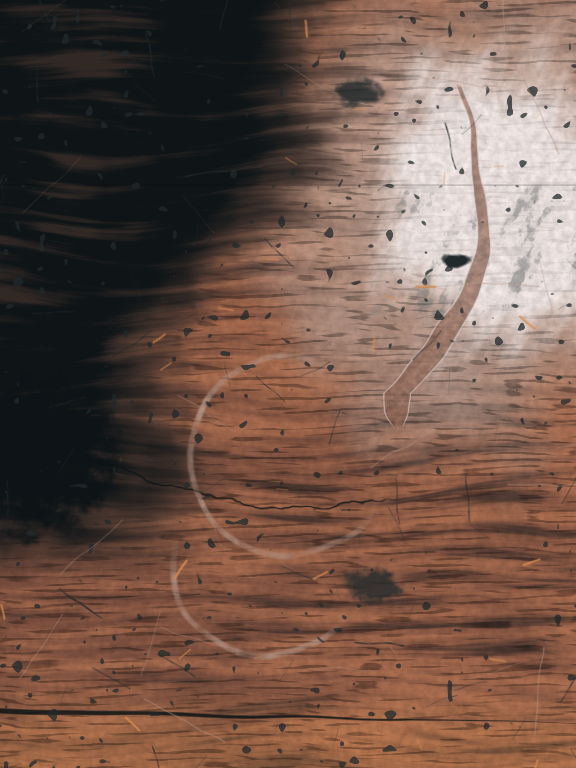
A WebGL 1 fragment shader for this texture:

```glsl
precision highp float;
// Worn table top: horizontal wood grain, black shadow on the left, window glare
// on the right, cup rings, a long scar and cracks. Gradient noise makes grain,
// stains and pits; hashed cells scatter scratches.
uniform vec2 u_resolution;

const vec3 BLACK = vec3(0.05, 0.075, 0.085);
const vec3 UMBER = vec3(0.24, 0.185, 0.165);
const vec3 WOOD = vec3(0.46, 0.295, 0.235);
const vec3 AMBER = vec3(0.64, 0.41, 0.30);
const vec3 HAZE = vec3(0.70, 0.585, 0.53);
const vec3 GLARE = vec3(0.91, 0.875, 0.865);
const vec3 HONEY = vec3(0.84, 0.55, 0.31);
const vec3 KNOT = vec3(0.13, 0.16, 0.17);
const vec2 GLARE_AT = vec2(0.86, 0.98);
const vec2 GRAIN = vec2(3.0, 46.0);
const float SEAM_Y = 1.012;
const float SPLIT_Y = 0.10;

float pixel; // in canvas widths

vec2 hash2(vec2 p) {
  vec3 q = fract(p.xyx * vec3(0.1031, 0.1030, 0.0973));
  q += dot(q, q.yzx + 33.33);
  return fract((q.xx + q.yz) * q.zy);
}

float corner(vec2 cell, vec2 offset) {
  float a = 6.2832 * hash2(cell).x;
  return dot(vec2(cos(a), sin(a)), offset);
}

float noise(vec2 p) {
  vec2 i = floor(p), f = fract(p), e = vec2(1.0, 0.0);
  vec2 u = f * f * (3.0 - 2.0 * f);
  return 1.4 * mix(mix(corner(i, f), corner(i + e, f - e), u.x),
    mix(corner(i + e.yx, f - e.yx), corner(i + 1.0, f - 1.0), u.x), u.y);
}

float fbm(vec2 p) {
  float sum = 0.0, amp = 0.55;
  for (int i = 0; i < 4; i++) {
    sum += amp * noise(p);
    p = p * 2.03 + 17.3;
    amp *= 0.52;
  }
  return sum;
}

float stroke(float d, float halfWidth) {
  return 1.0 - smoothstep(-pixel, pixel, d - halfWidth);
}

float within(float x, float lo, float hi, float soft) {
  return smoothstep(lo - soft, lo + soft, x) * (1.0 - smoothstep(hi - soft, hi + soft, x));
}

float spot(vec2 p, vec2 centre, vec2 radius) {
  return 1.0 - smoothstep(0.5, 1.0, length((p - centre) / radius) + 0.5 * fbm(p * 34.0));
}

// Randomly turned capsules, at most one in each cell
float scatter(vec2 p, float cells, float reach, float width, float share) {
  float cover = 0.0;
  for (int k = 0; k < 9; k++) {
    float row = floor(float(k) / 3.0 + 0.01);
    vec2 cell = floor(p * cells) + vec2(float(k) - 3.0 * row, row) - 1.0;
    vec2 seed = cell + cells * 7.0, kind = hash2(seed + 71.7);
    float a = 6.2832 * kind.x, size = 0.3 + 0.7 * kind.y;
    vec2 axis = vec2(cos(a), sin(a)), d = p - (cell + hash2(seed)) / cells;
    d -= axis * clamp(dot(d, axis), -reach * size, reach * size);
    cover = max(cover, step(hash2(seed + 133.1).x, share) * size * stroke(length(d), width * size));
  }
  return cover;
}

float ring(vec2 p, vec2 centre, float radius, vec2 side, float spread) {
  vec2 d = p - centre;
  float r = length(d) + 0.009 * noise(p * 9.0);
  float arc = smoothstep(spread, spread + 0.6, dot(d / max(r, 0.001), side));
  float worn = clamp(0.6 + 1.1 * fbm(p * 20.0), 0.0, 1.0);
  return arc * worn * (1.0 - smoothstep(0.002, 0.008, abs(r - radius)));
}

void main() {
  pixel = 1.0 / u_resolution.x;
  vec2 p = gl_FragCoord.xy * pixel;
  float cloud = fbm(p * 4.0), fine = fbm(mat2(0.8, 0.6, -0.6, 0.8) * p * 75.0);

  // Bent grain
  float streak = fbm(p * GRAIN + vec2(0.0, 1.6 * noise(p * vec2(3.0, 5.0))));
  float fibre = noise(p * vec2(14.0, 170.0) + 2.0 * cloud);
  float tone = 0.2 + 0.7 * streak + 0.5 * cloud + 0.3 * p.x;
  vec3 col = mix(WOOD, AMBER, smoothstep(0.1, 0.75, tone));
  col = mix(col, UMBER, 0.8 * smoothstep(0.12, 0.55, -streak - 0.4 * cloud));
  col = mix(col, HONEY, 0.3 * (1.0 - smoothstep(0.03, 0.16, p.y)));

  // Glare and haze, smeared by diagonal wiping
  vec2 q = p - GLARE_AT;
  float wipe = fbm(vec2(p.x * 20.0 - p.y * 10.0, p.x * 3.0 + p.y * 6.0));
  float haze = 1.0 - smoothstep(0.6, 1.3, length(q / vec2(0.42, 0.40)) + 0.4 * cloud);
  float shine = 1.0 - smoothstep(0.6, 1.2, length(q / vec2(0.22, 0.27)) + 0.35 * cloud + 0.25 * wipe);
  col = mix(col, HAZE + 0.1 * streak, 0.85 * haze);
  col = mix(col, GLARE, 0.97 * shine);
  float smear = within(p.y, 0.78, SEAM_Y, 0.01) * smoothstep(0.6, 0.7, p.x);
  col = mix(col, vec3(0.46), smear * 0.6 * smoothstep(0.1, 0.4, wipe + 0.4 * fine));
  col *= 1.0 + 0.14 * fine - 0.28 * smoothstep(0.15, 0.5, fibre) * (1.0 - 0.8 * shine);

  // Ragged shadow: brown fringe, black core, glimpses of grain
  float edge = 0.24 + 0.25 * smoothstep(0.72, 1.08, p.y);
  float reach = p.x - edge + 0.16 * cloud + 0.07 * streak;
  float low = smoothstep(0.32, 0.48, p.y + 0.1 * cloud);
  float shade = low * (1.0 - smoothstep(-0.10, 0.07, reach));
  col = mix(col, UMBER, 0.85 * low * (1.0 - smoothstep(0.0, 0.17, reach)));
  float glimpse = smoothstep(0.0, 0.5, 0.9 * streak + 0.6 * cloud);
  col = mix(col, mix(BLACK, UMBER, 0.75 * glimpse), 0.96 * shade);
  col = mix(col, BLACK, 0.95 * spot(p, vec2(0.07, 0.54), vec2(0.15, 0.16)));

  // Knots, joints and wandering crack
  float knots = max(spot(p, vec2(0.62, 1.172), vec2(0.05, 0.03)), spot(p, vec2(0.646, 0.316), vec2(0.06, 0.035)));
  col = mix(col, KNOT, 0.8 * knots);
  col *= 1.0 - 0.25 * stroke(abs(p.y - SEAM_Y), 0.001);
  float split = abs(p.y - SPLIT_Y + 0.022 * p.x + 0.004 * noise(p * 7.0));
  col = mix(col, BLACK, 0.85 * stroke(split, 0.0045 * (1.0 - p.x)));
  float bow = p.x - 0.56, crack = p.y - 0.455 - 0.5 * bow * bow - 0.02 * fbm(p * 12.0);
  col = mix(col, BLACK, 0.8 * within(p.x, 0.18, 0.67, 0.04) * stroke(abs(crack), 0.0015));

  // Cup rings
  float rings = ring(p, vec2(0.503, 0.543), 0.172, vec2(-0.8, -0.2), -0.75);
  rings = max(rings, ring(p, vec2(0.465, 0.36), 0.165, vec2(-0.4, -0.9), 0.1));
  col = mix(col, HAZE, 0.85 * rings);

  // Tapering scar with pale rims, and its gouge
  float rise = p.y - 0.95, bend = rise > 0.0 ? 0.78 : 1.65;
  float slope = 2.0 * bend * rise * smoothstep(0.64, 0.72, p.y);
  float scarX = max(0.838 - bend * rise * rise, 0.69) + 0.008 * noise(p * 14.0);
  float scar = abs(p.x - scarX) / sqrt(1.0 + slope * slope);
  float wide = mix(0.022, 0.004, smoothstep(0.62, 1.18, p.y)) * smoothstep(0.57, 0.62, p.y);
  float extent = within(p.y, 0.595, 1.185, 0.006);
  col = mix(col, mix(WOOD, HAZE, 0.45 * haze) * (1.0 + 0.3 * fine), 0.8 * extent * stroke(scar, wide));
  col = mix(col, GLARE, 0.6 * extent * stroke(abs(scar - wide), 0.001));
  col = mix(col, KNOT, spot(p, vec2(0.793, 0.882), vec2(0.03, 0.014)));

  // Pits, scratches and chips
  vec2 w = p + 0.004 * vec2(noise(p * 21.0), noise(p * 23.0 + 9.0));
  float pits = smoothstep(0.58, 0.68, noise(p * 48.0) + 0.3 * cloud);
  col = mix(col, KNOT, 0.75 * pits);
  col = mix(col, KNOT, (0.6 + fine) * scatter(w, 9.0, 0.045, 0.0014, 0.5));
  col = mix(col, HAZE, (0.5 - 0.35 * shade) * scatter(w, 6.0, 0.08, 0.001, 0.5));
  col = mix(col, HONEY, 0.8 * (1.0 - shade) * scatter(w, 10.0, 0.016, 0.002, 0.3));
  gl_FragColor = vec4(col, 1.0);
}
```
